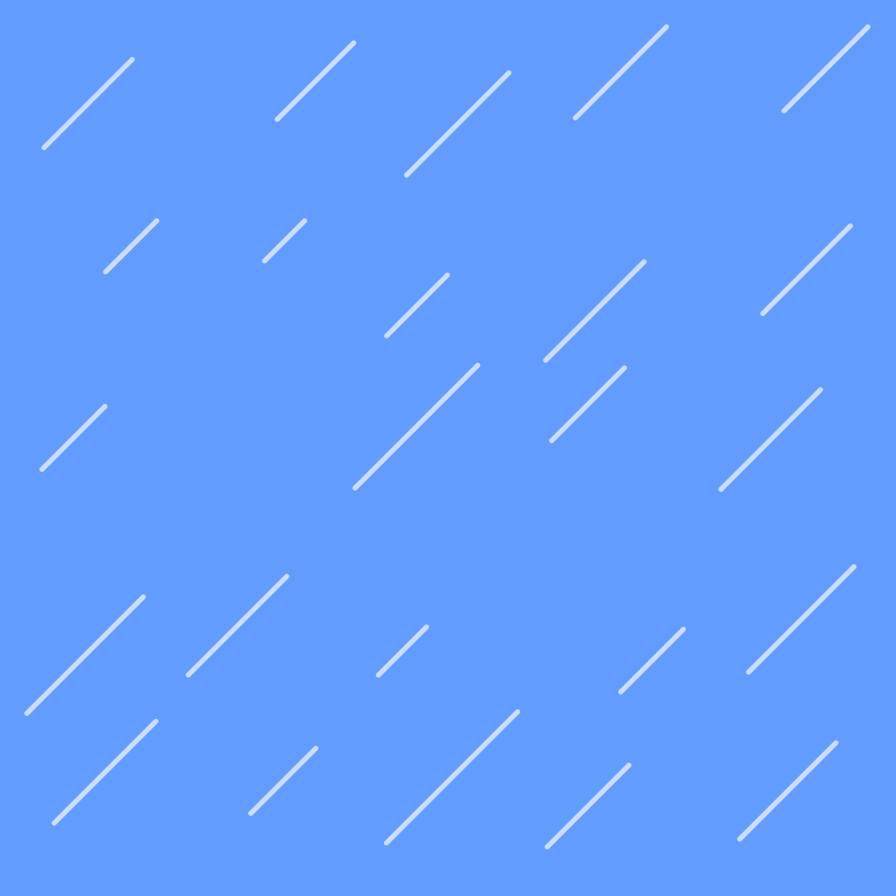
Write a three.js fragment shader that draws this pattern.

```glsl
varying vec2 vUv;

float hash(vec2 p) {
  return fract(sin(dot(p, vec2(127.1, 311.7))) * 43758.5453);
}

float segmentDistance(vec2 p, vec2 a, vec2 b) {
  vec2 pa = p - a;
  vec2 ba = b - a;
  return length(pa - ba * clamp(dot(pa, ba) / dot(ba, ba), 0.0, 1.0));
}

// Distance to the rising diagonal stroke that belongs to one grid cell
float strokeDistance(vec2 p, vec2 cell) {
  float spread = 0.5 * (hash(cell + 3.7) + hash(cell + 9.2));
  float halfSpan = mix(0.014, 0.078, spread);
  vec2 jitter = vec2(hash(cell + 17.3), hash(cell + 41.9)) - 0.5;
  vec2 center = (cell + 0.5) / 5.0 + jitter * 0.105;

  // Keep the whole stroke inside the canvas
  center = clamp(center, vec2(halfSpan + 0.03), vec2(0.97 - halfSpan));
  return segmentDistance(p, center - halfSpan, center + halfSpan);
}

void main() {
  vec3 skyBlue = vec3(0.39, 0.61, 1.0);
  vec3 paleStroke = vec3(0.80, 0.865, 0.995);

  // Nearest stroke over a 5 by 5 grid, with one cell left empty
  float nearest = 1.0;
  for (int row = 0; row < 5; row++) {
    for (int column = 0; column < 5; column++) {
      if (row == 2 && column == 1) continue;
      vec2 cell = vec2(float(column), float(row));
      nearest = min(nearest, strokeDistance(vUv, cell));
    }
  }

  // Thin round-capped lines with a soft edge
  float coverage = 1.0 - smoothstep(0.0019, 0.0037, nearest);
  gl_FragColor = vec4(mix(skyBlue, paleStroke, coverage), 1.0);
}
```
